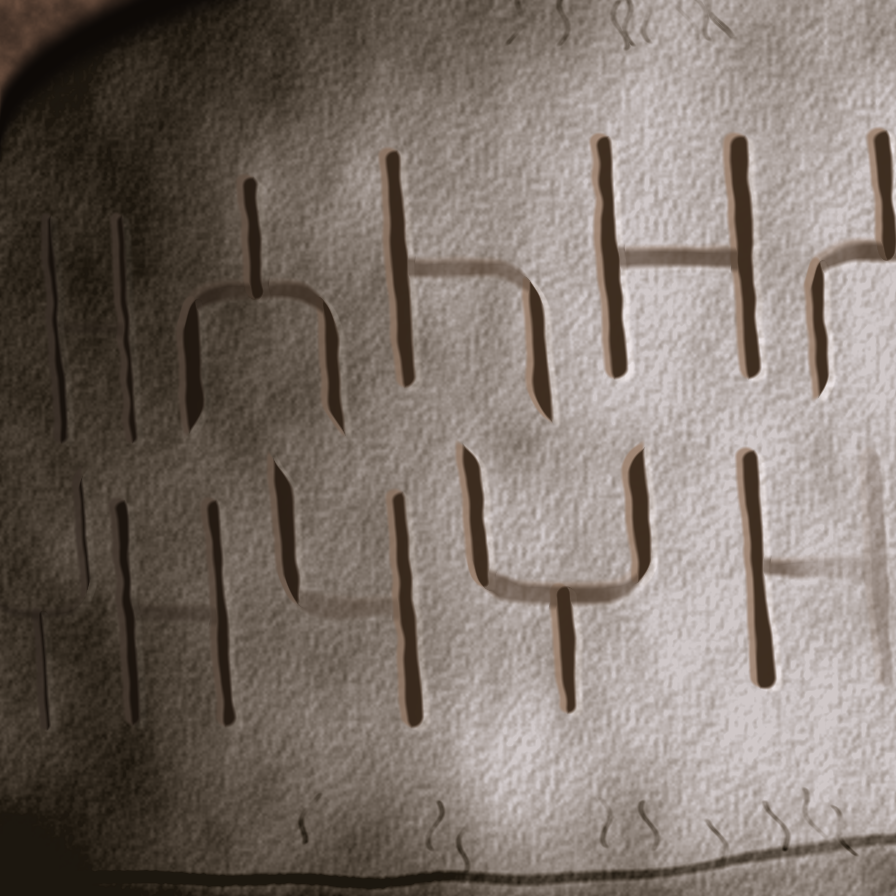
Give the GLSL for this pattern, as a Shadertoy shader.

```glsl
float hash(vec2 p) {
    vec3 q = fract(p.xyx * 0.1031);
    q += dot(q, q.yzx + 33.33);
    return fract((q.x + q.y) * q.z);
}

float noise(vec2 p) {
    vec2 i = floor(p), f = fract(p);
    f = f * f * (3.0 - 2.0 * f);
    return mix(mix(hash(i), hash(i + vec2(1, 0)), f.x),
               mix(hash(i + vec2(0, 1)), hash(i + vec2(1, 1)), f.x), f.y);
}

float fbm(vec2 p) {
    float sum = 0.0, amp = 0.5;
    for (int i = 0; i < 5; i++) {
        sum += amp * noise(p);
        p = p * 2.03 + 17.0;
        amp *= 0.5;
    }
    return sum;
}

float segment(vec2 p, vec2 a, vec2 b) {
    vec2 ab = b - a;
    return length(p - a - ab * clamp(dot(p - a, ab) / dot(ab, ab), 0.0, 1.0));
}

// Depth of the tread: two rows cycling through H, forked and h-shaped cuts
float treadDepth(vec2 p) {
    float depth = 0.0;
    p += 0.004 * (vec2(noise(p * 45.0), noise(p * 45.0 + 9.0)) - 0.5);
    for (int k = 0; k < 10; k++) {
        int i = k % 5;
        float n = float(i);
        bool upper = k < 5;
        int kind = upper ? i % 3 : (4 - i) % 3;
        vec2 center = upper
            ? vec2(0.045 + 0.236 * n + 0.053 * exp(-3.0 * n), 0.73 - 0.095 * exp(-0.6 * n))
            : vec2(0.042 + 0.127 * n + 0.0225 * n * n, 0.316 + 0.0008 * n * n * n);
        float w = upper ? 0.075 - 0.036 * exp(-2.0 * n) : min(0.04 + 0.012 * n, 0.068);
        if (kind == 1) w *= upper ? 1.12 : 1.35;
        float h = 0.115 + 0.012 * hash(vec2(k, 4));

        // The lower row is the upper one turned half round
        vec2 q = p - center;
        q.x += 0.07 * q.y;
        if (!upper) q = -q;
        float bend = kind == 1 ? abs(q.x) / w : kind == 2 ? q.x / w : 0.0;
        q.y += 0.025 * pow(clamp(bend, 0.0, 1.15), 4.0);

        float legs = min(segment(q, vec2(-w, -h), vec2(-w, kind == 1 ? 0.0 : h)),
                         segment(q, vec2(w, -h), vec2(w, kind == 0 ? h : 0.0)));
        if (kind == 1) legs = min(legs, segment(q, vec2(0), vec2(0, h)));
        float bar = segment(q, vec2(-w, 0), vec2(w, 0));
        float r = mix(0.005, 0.0115, smoothstep(0.0, 0.35, center.x));
        r *= 0.8 + 0.35 * noise(p * 14.0);

        // Bars are shallower and worn unevenly
        float worn = upper ? 1.0 : 1.0 - 0.8 * smoothstep(0.86, 0.94, p.x);
        float barDepth = mix(0.25, 0.65, hash(vec2(k, 8))) * (0.6 + 0.6 * noise(p * 30.0));
        depth = max(depth, worn * (1.0 - smoothstep(-0.002, 0.003, legs - r)));
        depth = max(depth, worn * barDepth * (1.0 - smoothstep(-0.004, 0.005, bar - r)));
    }
    return depth;
}

// Short wriggling cracks along both shoulders
float cracks(vec2 p) {
    float mask = 0.0;
    for (int k = 0; k < 18; k++) {
        float n = float(k), a = hash(vec2(n, 2)), b = hash(vec2(n, 7));
        vec2 c = k % 2 == 0 ? vec2(0.5 + 0.3 * a, 0.965 + 0.03 * b)
                            : vec2(0.2 + 0.75 * a, 0.05 + 0.05 * b);
        vec2 q = p - c;
        q.x += 0.006 * sin(q.y * 110.0 + n * 2.0) + (a - 0.5) * q.y;
        float d = segment(q, vec2(0, -0.025), vec2(0, 0.025));
        mask = max(mask, 1.0 - smoothstep(0.001, 0.005, d));
    }
    return mask;
}

void mainImage(out vec4 fragColor, in vec2 fragCoord) {
    vec2 p = fragCoord / iResolution.xy;

    // Side light over a dusty, blotchy surface
    float stains = fbm(p * vec2(7, 5)) - 0.48;
    float tone = 0.06 + 0.86 * smoothstep(-0.13, 0.86, p.x + 0.05 * stains);
    tone += 0.45 * stains + 0.16 * (fbm(p * vec2(38, 16)) - 0.48);
    tone -= 0.14 * smoothstep(0.8, 1.0, p.y) + 0.16 * smoothstep(0.2, 0.0, p.y);
    tone -= 0.25 * exp(-dot(p - vec2(0.573, 0.505), p - vec2(0.573, 0.505)) * 900.0);
    tone += 0.15 * exp(-dot(p - vec2(0.57, 0.14), p - vec2(0.57, 0.14)) * 120.0);

    // Fine embossed grain
    vec2 grain = p * vec2(190, 145);
    tone += 0.2 * (noise(grain) - noise(grain + vec2(0.7, -0.5))) * (0.4 + 0.6 * tone);
    tone += 0.08 * (noise(p * 330.0) - 0.5);

    // Shoulder seam and cracks
    float seam = p.y - 0.012 - 0.04 * smoothstep(0.65, 1.0, p.x) - 0.012 * noise(p * 12.0);
    tone -= 0.45 * (1.0 - smoothstep(0.002, 0.009, abs(seam)));
    tone -= 0.18 * smoothstep(0.0, -0.02, seam);
    tone -= 0.4 * cracks(p) * noise(p * 40.0);
    tone *= smoothstep(-0.02, 0.14, length(p * vec2(0.8, 1.2)));

    vec3 color = mix(vec3(0.08, 0.06, 0.03), vec3(0.8, 0.77, 0.77), clamp(tone, 0.04, 1.02));
    color -= vec3(0.0, 0.02, 0.045) * 4.0 * clamp(tone * (1.0 - tone), 0.0, 0.25);

    // Grooves: tan lit wall, dark far wall, pale outer rim
    float depth = treadDepth(p);
    float shifted = treadDepth(p - vec2(0.008, -0.004));
    float light = 0.35 + 0.65 * smoothstep(0.0, 0.6, p.x);
    color = mix(color, vec3(0.61, 0.50, 0.42) * light, 0.85 * depth);
    color = mix(color, vec3(0.2, 0.14, 0.09) * light, 0.9 * min(depth, shifted));
    color += 0.1 * light * max(shifted - depth, 0.0);

    // Dark gap and earth beyond the upper left edge
    float beyond = p.y - 0.83 - 0.17 * sqrt(p.x / 0.235);
    vec3 earth = vec3(0.46, 0.34, 0.27) * (0.25 + 1.1 * fbm(p * 28.0));
    earth = mix(vec3(0.05, 0.035, 0.025), earth, smoothstep(0.025, 0.07, beyond));
    color = mix(color, earth, smoothstep(-0.025, 0.012, beyond));

    fragColor = vec4(clamp(color, 0.0, 1.0), 1.0);
}
```
